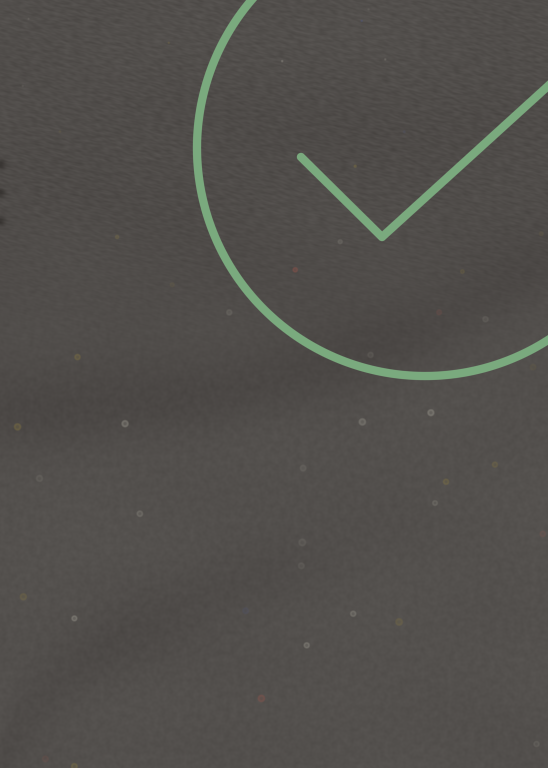
Give the GLSL for this background, as a WebGL 2 fragment shader.

```glsl
#version 300 es
precision highp float;
// Dark grey cloth with soft folds and dust, under a green ring and tick.

#define RING_CENTER vec2(0.5534, 0.8073)
#define RING_RADIUS 0.2969
#define STROKE 0.0054
#define GREEN vec3(0.48, 0.665, 0.495)
#define CLOTH_DARK vec3(0.282, 0.267, 0.258)
#define CLOTH_LIGHT vec3(0.338, 0.326, 0.314)
#define GRAIN 0.034
#define DUST_CELL 0.07
#define DUST_SHARE 0.36

uniform vec2 u_resolution;
out vec4 fragColor;

float hash(vec2 p) {
    vec3 q = fract(vec3(p.xyx) * 0.1031);
    q += dot(q, q.yzx + 33.33);
    return fract((q.x + q.y) * q.z);
}

vec2 gradient(vec2 cell) {
    float angle = 6.2832 * hash(cell);
    return vec2(cos(angle), sin(angle));
}

float gradientNoise(vec2 p) {
    vec2 i = floor(p), f = fract(p);
    vec2 u = f * f * f * (f * (f * 6.0 - 15.0) + 10.0);
    vec2 e = vec2(1.0, 0.0);
    float low = mix(dot(gradient(i), f), dot(gradient(i + e), f - e), u.x);
    float high = mix(dot(gradient(i + e.yx), f - e.yx),
                     dot(gradient(i + 1.0), f - 1.0), u.x);
    return mix(low, high, u.y);
}

float segment(vec2 p, vec2 a, vec2 b) {
    vec2 d = b - a;
    return length(p - a - d * clamp(dot(p - a, d) / dot(d, d), 0.0, 1.0));
}

float bell(float x, float width) {
    return exp(-x * x / (width * width));
}

// Broad light and shade of the folds, 0 dark to 1 light
float foldLight(vec2 p) {
    float upper = p.y - 0.455 - 0.38 * p.x * p.x;
    float lower = p.y + 0.02 - 0.47 * sqrt(max(p.x, 0.0));
    float light = mix(0.78, 0.50, smoothstep(-0.06, 0.07, upper));
    light -= 0.42 * bell(upper, 0.05);
    light -= 0.40 * bell(lower, 0.055) * (1.0 - smoothstep(0.15, 0.65, p.x));
    light += 0.12 * bell(p.y - 0.57, 0.035) * (1.0 - smoothstep(0.1, 0.4, p.x));
    light += 0.14 * smoothstep(0.8, 1.0, p.y);
    return light + 0.22 * gradientNoise(p * vec2(5.0, 9.0) + 3.0);
}

// Slanted threads near the top, softer mottling below
float weave(vec2 p) {
    vec2 q = vec2(p.x, p.y + 0.22 * p.x);
    float threads = gradientNoise(q * vec2(75.0, 260.0))
                  + 0.6 * gradientNoise(q * vec2(130.0, 420.0) + 17.0);
    float mottle = gradientNoise(p * 110.0) + 0.7 * gradientNoise(p * 230.0 + 9.0);
    return mix(0.5 * mottle, threads, smoothstep(0.45, 0.8, p.y));
}

// Sparse dust: sharp flecks near the top, faint blurred rings below
vec3 addDust(vec3 color, vec2 p, float pixel) {
    vec2 home = floor(p / DUST_CELL);
    for (int k = 0; k < 9; k++) {
        vec2 cell = home + vec2(k % 3 - 1, k / 3 - 1);
        if (hash(cell + 41.0) > DUST_SHARE) continue;
        vec2 spot = (cell + vec2(hash(cell + 5.0), hash(cell + 13.0))) * DUST_CELL;
        float blur = 1.0 - smoothstep(0.45, 0.95, spot.y);
        float radius = mix(0.0012, 0.0046, blur) * mix(0.8, 1.1, hash(cell + 23.0));
        float d = length(p - spot);
        float disc = 1.0 - smoothstep(radius - pixel, radius + pixel, d);
        float rim = mix(1.0, 0.55 + 0.45 * smoothstep(0.2, 0.7, d / radius), blur);
        float hue = hash(cell + 71.0);
        vec3 tint = hue < 0.45 ? vec3(0.62, 0.61, 0.57)
                  : hue < 0.75 ? vec3(0.52, 0.46, 0.25)
                  : hue < 0.9 ? vec3(0.29, 0.34, 0.57) : vec3(0.62, 0.33, 0.29);
        float strength = mix(0.15, 0.5, pow(hash(cell + 97.0), 2.0));
        color = mix(color, tint, disc * rim * strength);
    }
    return color;
}

void main() {
    float pixel = 1.0 / u_resolution.y;
    vec2 p = gl_FragCoord.xy * pixel;

    // Cloth
    vec3 color = mix(CLOTH_DARK, CLOTH_LIGHT, clamp(foldLight(p), 0.0, 1.0));
    color += GRAIN * weave(p);

    // Small dark nicks on the left edge
    for (int k = 0; k < 3; k++) {
        vec2 d = p - vec2(0.0, 0.786 - 0.037 * float(k));
        color -= 0.09 * exp(-dot(d * d, vec2(20000.0, 28000.0)));
    }
    color = addDust(color, p, pixel);

    // Ring and tick
    vec2 corner = vec2(0.4974, 0.6914);
    float ring = abs(length(p - RING_CENTER) - RING_RADIUS);
    float tick = min(segment(p, vec2(0.3919, 0.7956), corner),
                     segment(p, corner, corner + vec2(0.4323, 0.3932)));
    float edge = min(ring, tick) - STROKE;
    color = mix(color, GREEN, 1.0 - smoothstep(-0.7 * pixel, 0.7 * pixel, edge));

    fragColor = vec4(color, 1.0);
}
```
